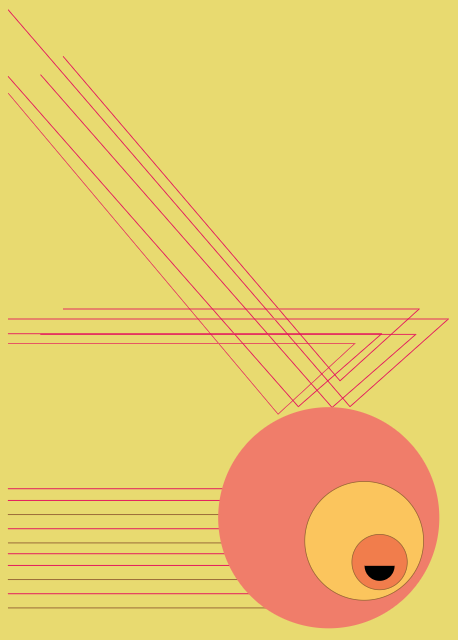
Give the GLSL for this background, as a Shadertoy shader.

```glsl
// Flat poster: crimson zigzag lines and horizontal stripes behind nested discs.

const float GRID = 768.0; // design units per canvas height, y pointing down

const vec3 SAND    = vec3(0.910, 0.855, 0.440);
const vec3 CORAL   = vec3(0.941, 0.490, 0.416);
const vec3 AMBER   = vec3(0.984, 0.773, 0.365);
const vec3 ORANGE  = vec3(0.945, 0.490, 0.300);
const vec3 CRIMSON = vec3(0.890, 0.040, 0.360);
const vec3 BROWN   = vec3(0.580, 0.380, 0.200);

// Coverage of a filled shape from its signed distance
float fill(float d, float pixel) {
    return clamp(0.5 - d / pixel, 0.0, 1.0);
}

// Coverage of a stroke, correct even when thinner than a pixel
float stroke(float d, float width, float pixel) {
    return fill(d - 0.5 * width, pixel) - fill(d + 0.5 * width, pixel);
}

float segmentDistance(vec2 p, vec2 a, vec2 b) {
    vec2 ab = b - a;
    float t = clamp(dot(p - a, ab) / dot(ab, ab), 0.0, 1.0);
    return length(p - a - ab * t);
}

// Open path: level run to the tip, back to the foot, then up to the left end
float zigzag(vec2 p, vec2 leftEnd, vec2 tip, vec2 foot, float width, float pixel) {
    float d = segmentDistance(p, vec2(leftEnd.x, tip.y), tip);
    d = min(d, segmentDistance(p, tip, foot));
    d = min(d, segmentDistance(p, foot, leftEnd));
    return stroke(d, width, pixel);
}

// Disc with a thin brown outline
vec3 outlinedDisc(vec3 base, vec2 p, vec2 center, float radius, vec3 color, float pixel) {
    float d = length(p - center) - radius;
    base = mix(base, color, fill(d, pixel));
    return mix(base, BROWN, stroke(d, 0.9, pixel));
}

// Two repeats of five stripes, with every second stripe after the first brown
vec3 stripes(vec3 base, vec2 p, float pixel) {
    for (int i = 0; i < 10; i++) {
        int k = i % 5;
        float offset = k == 0 ? 0.0 : 17.0 * float(k) - 3.0;
        float y = 586.5 + 78.0 * float(i / 5) + offset;
        float d = segmentDistance(p, vec2(10.0, y), vec2(394.0, y));
        vec3 color = (k == 2 || k == 4) ? BROWN : CRIMSON;
        base = mix(base, color, stroke(d, 1.1, pixel));
    }
    return base;
}

void mainImage(out vec4 fragColor, in vec2 fragCoord) {
    float pixel = GRID / iResolution.y;
    vec2 p = vec2(fragCoord.x, iResolution.y - fragCoord.y) * pixel;
    vec3 color = stripes(SAND, p, pixel);

    // Zigzag lines
    float rest = 1.0;
    rest *= 1.0 - zigzag(p, vec2(76, 68), vec2(503, 370.8), vec2(408, 457), 1.0, pixel);
    rest *= 1.0 - zigzag(p, vec2(10, 12), vec2(538, 382.8), vec2(420, 488), 1.0, pixel);
    rest *= 1.0 - zigzag(p, vec2(10, 92), vec2(458, 400.5), vec2(358, 488), 1.0, pixel);
    rest *= 1.0 - zigzag(p, vec2(49, 90), vec2(499, 401.2), vec2(398.5, 489), 1.0, pixel);
    rest *= 1.0 - zigzag(p, vec2(10, 112), vec2(426, 412), vec2(333.7, 497), 0.75, pixel);
    color = mix(color, CRIMSON, 1.0 - rest);

    // Nested discs
    float bigDisc = length(p - vec2(394.5, 621.3)) - 132.7;
    color = mix(color, CORAL, fill(bigDisc, pixel));
    color = outlinedDisc(color, p, vec2(437, 649), 71.3, AMBER, pixel);
    color = outlinedDisc(color, p, vec2(455.5, 674.5), 33.2, ORANGE, pixel);

    // Black lower half disc
    vec2 q = p - vec2(455.5, 679);
    color *= 1.0 - fill(max(length(q) - 18.0, -q.y), pixel);

    fragColor = vec4(color, 1.0);
}
```
